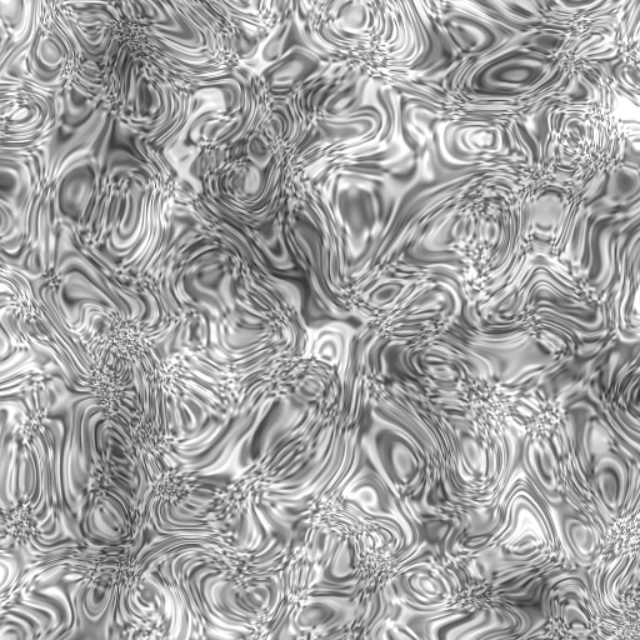
Give the GLSL for this texture, as a WebGL 2 fragment shader.

```glsl
#version 300 es
precision highp float;
// Monochrome grain combed into curling streaks by a strong domain warp.

uniform vec2 u_resolution;
out vec4 outColor;

const float GRAIN_CELLS = 512.0;   // grain lattice cells per canvas height
const float WARP_SCALE = 5.0;      // swirls per canvas height
const float WARP_STRENGTH = 34.0;  // stretch of the fine noise
const float TONE_SCALE = 5.0;      // light and dark clouds per canvas height

// Integer hash: two uniform values in 0..1 per cell
vec2 hash2(vec2 cell) {
    uvec2 v = uvec2(ivec2(cell)) * 1664525u + 1013904223u;
    v.x += v.y * 1664525u;
    v.y += v.x * 1664525u;
    v ^= v >> 16u;
    v.x += v.y * 1664525u;
    v.y += v.x * 1664525u;
    v ^= v >> 16u;
    return vec2(v & 0xffffu) / 65535.0;
}

vec2 gradientAt(vec2 cell) {
    float angle = 6.28319 * hash2(cell).x;
    return vec2(cos(angle), sin(angle));
}

// Smooth signed noise
float gradientNoise(vec2 p) {
    vec2 i = floor(p), f = p - i;
    vec2 s = f * f * f * (f * (f * 6.0 - 15.0) + 10.0);
    vec2 e = vec2(1.0, 0.0);
    float a = dot(gradientAt(i), f);
    float b = dot(gradientAt(i + e.xy), f - e.xy);
    float c = dot(gradientAt(i + e.yx), f - e.yx);
    float d = dot(gradientAt(i + e.xx), f - e.xx);
    return mix(mix(a, b, s.x), mix(c, d, s.x), s.y);
}

// Noise between random cell values, 0..1
float valueNoise(vec2 p) {
    vec2 i = floor(p), f = p - i;
    vec2 s = f * f * (3.0 - 2.0 * f);
    vec2 e = vec2(1.0, 0.0);
    float low = mix(hash2(i).x, hash2(i + e.xy).x, s.x);
    float high = mix(hash2(i + e.yx).x, hash2(i + e.xx).x, s.x);
    return mix(low, high, s.y);
}

// Two rotated octaves of signed noise
float clouds(vec2 p) {
    mat2 turn = mat2(1.6, 1.2, -1.2, 1.6);
    return gradientNoise(p) + 0.5 * gradientNoise(turn * p + 17.3);
}

// Pair of independent smooth fields
vec2 swirl(vec2 p) {
    return vec2(clouds(p + 31.7), clouds(p + vec2(83.2, 147.9)));
}

// Brightness of one grain at a canvas position
float grainTone(vec2 uv) {
    vec2 p = uv * WARP_SCALE;
    vec2 bend = vec2(gradientNoise(p * 0.8 + 211.4),
                     gradientNoise(p * 0.8 + vec2(263.1, 59.6)));
    vec2 streaked = uv * 40.0 + WARP_STRENGTH * swirl(p + 0.35 * bend);
    float grain = valueNoise(streaked + 400.0) - 0.5;
    float tone = 0.64 + 0.36 * clouds(uv * TONE_SCALE + 0.3 * bend + 307.5);
    float contrast = 0.7 * (0.55 + 0.7 * tone);
    return clamp(tone + contrast * grain, 0.0, 1.0);
}

void main() {
    vec2 uv = gl_FragCoord.xy / u_resolution.y;

    // Blend the four nearest grains so their size follows the canvas
    vec2 lattice = uv * GRAIN_CELLS - 0.5;
    vec2 base = floor(lattice), f = lattice - base;
    float shade = 0.0;
    for (int k = 0; k < 4; k++) {
        vec2 corner = vec2(k & 1, k >> 1);
        vec2 weight = mix(1.0 - f, f, corner);
        shade += weight.x * weight.y * grainTone((base + corner + 0.5) / GRAIN_CELLS);
    }
    outColor = vec4(vec3(shade), 1.0);
}
```
